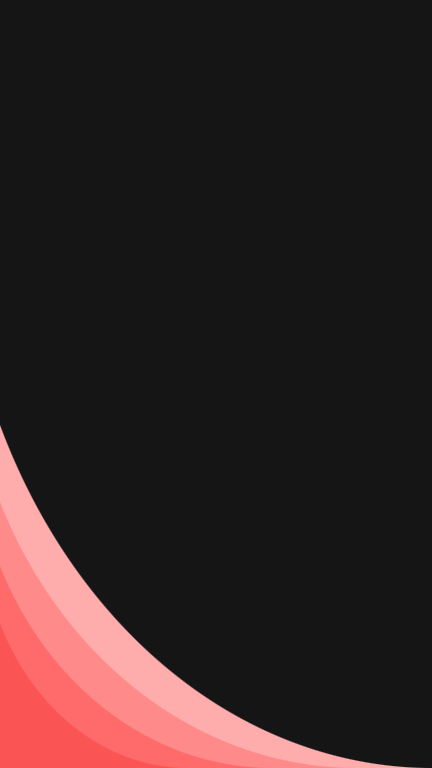
Reproduce this background procedurally as a Shadertoy shader.

```glsl
const vec3 CHARCOAL = vec3(0.084);
const vec3 BLUSH = vec3(1.0, 0.675, 0.675);
const vec3 SALMON = vec3(1.0, 0.54, 0.54);
const vec3 CORAL = vec3(1.0, 0.42, 0.42);
const vec3 SCARLET = vec3(0.98, 0.33, 0.33);

// Share of the ellipse's half width spanned between foot and left edge
const float ARC_SPAN = 0.909;

// Coverage of the corner below a concave elliptic arc that starts at
// "height" on the left edge and lands flat on the floor at "foot"
float cornerMask(vec2 uv, float foot, float height) {
    float rise = 1.0 - sqrt(1.0 - ARC_SPAN * ARC_SPAN);
    vec2 radii = vec2(foot / ARC_SPAN, height / rise);

    // Only the lower left quarter of the ellipse bounds the corner
    vec2 offset = max(vec2(foot, radii.y) - uv, 0.0) / radii;
    float field = length(offset) - 1.0;
    float corner = clamp(0.5 + field / max(fwidth(field), 1e-5), 0.0, 1.0);
    return corner * step(uv.y, radii.y);
}

vec3 addLayer(vec3 base, vec3 tint, vec2 uv, float foot, float height) {
    return mix(base, tint, cornerMask(uv, foot, height));
}

void mainImage(out vec4 fragColor, in vec2 fragCoord) {
    vec2 uv = fragCoord / iResolution.xy;

    // Nested corner layers, from the widest to the smallest
    vec3 color = CHARCOAL;
    color = addLayer(color, BLUSH, uv, 1.0, 0.4466);
    color = addLayer(color, SALMON, uv, 0.825, 0.3464);
    color = addLayer(color, CORAL, uv, 0.63, 0.263);
    color = addLayer(color, SCARLET, uv, 0.435, 0.1885);

    fragColor = vec4(color, 1.0);
}
```
